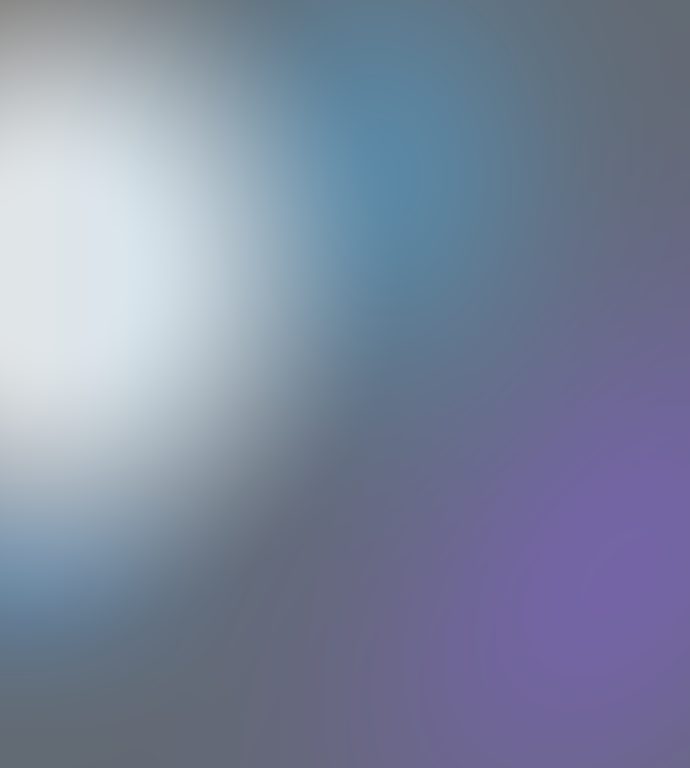
A WebGL 2 fragment shader for this background:

```glsl
#version 300 es
precision highp float;

uniform vec2 u_resolution;
out vec4 fragColor;

const vec3 SLATE = vec3(0.385, 0.412, 0.445);
const vec3 WARM_GREY = vec3(0.405, 0.395, 0.385);
const vec3 STEEL_BLUE = vec3(0.355, 0.540, 0.660);
const vec3 DUSK_BLUE = vec3(0.375, 0.510, 0.635);
const vec3 VIOLET = vec3(0.455, 0.393, 0.650);
const vec3 PALE_LEFT = vec3(0.880, 0.897, 0.908);
const vec3 PALE_RIGHT = vec3(0.850, 0.900, 0.930);

// Offset from a centre, turned by an angle and divided by the radii
vec2 toEllipse(vec2 p, vec2 center, vec2 radii, float angle) {
    float c = cos(angle);
    float s = sin(angle);
    vec2 d = p - center;
    return vec2(c * d.x + s * d.y, c * d.y - s * d.x) / radii;
}

// Gaussian falloff, 1 at the centre
float softGlow(vec2 p, vec2 center, vec2 radii, float angle) {
    vec2 q = toEllipse(p, center, radii, angle);
    return exp(-dot(q, q));
}

// Flat bright core that fades out between two radii
float coreGlow(vec2 p, vec2 center, vec2 stretch, float inner, float outer) {
    float r = length(toEllipse(p, center, stretch, 0.0));
    return 1.0 - smoothstep(inner, outer, r);
}

void main() {
    // Height runs from 0 to 1, width follows the design aspect
    const float ASPECT = 460.0 / 512.0;
    vec2 p = gl_FragCoord.xy / u_resolution * vec2(ASPECT, 1.0);

    // Muted ground with a warmer upper left corner
    float warm = softGlow(p, vec2(0.0, 1.0), vec2(0.30), 0.0);
    vec3 color = mix(SLATE, WARM_GREY, warm);

    // Violet band leaning across the lower right
    float violet = softGlow(p, vec2(0.807, 0.258), vec2(0.44, 0.28), 0.944);
    color = mix(color, VIOLET, violet);

    // Blue haze above and below the bright core
    float upperBlue = softGlow(p, vec2(0.485, 0.770), vec2(0.23, 0.28), 0.0);
    float lowerBlue = softGlow(p, vec2(0.026, 0.270), vec2(0.20, 0.14), 0.0);
    color = mix(color, STEEL_BLUE, 0.95 * upperBlue);
    color = mix(color, DUSK_BLUE, 0.90 * lowerBlue);

    // Pale light on the left, cooler towards its right side
    vec3 pale = mix(PALE_LEFT, PALE_RIGHT, smoothstep(0.0, 0.22, p.x));
    float core = coreGlow(p, vec2(0.065, 0.648), vec2(1.0, 1.06), 0.09, 0.47);
    color = mix(color, pale, core);

    fragColor = vec4(color, 1.0);
}
```
